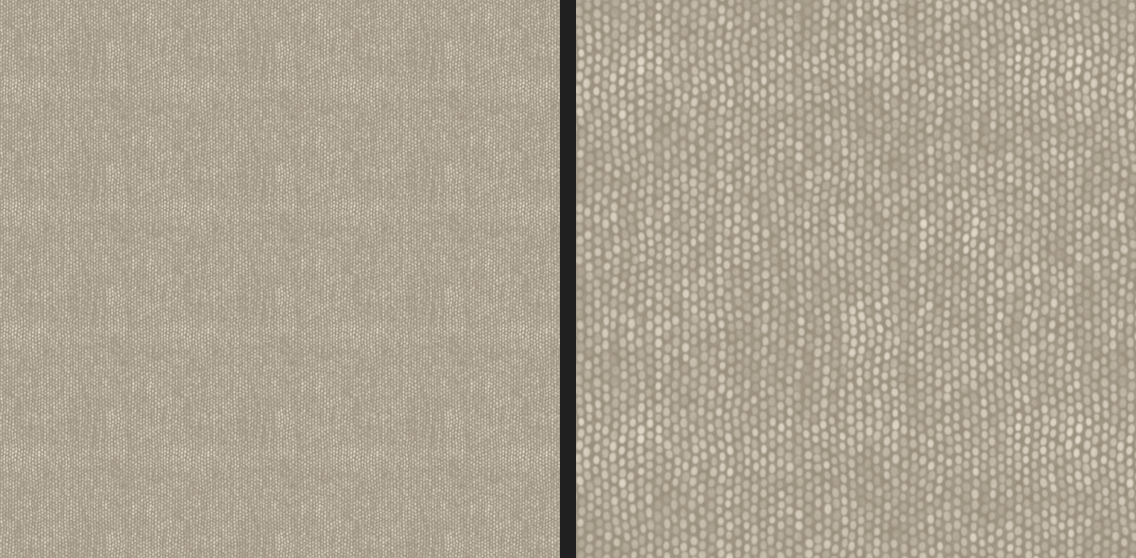
Left: the whole. Right: its middle third, enlarged.
Give the GLSL for this texture, as a WebGL 2 fragment shader.

```glsl
#version 300 es
precision highp float;
// Taupe woven cloth: staggered columns of small soft pale stitches with faint streaks and patches.

#define COLUMNS 192.0               // stitch columns across the canvas
#define TILE vec2(58.0, 34.0)       // stitches in one repeat of the weave
#define TILE_HEIGHT 0.2195          // height of a repeat, in canvas widths
#define SEAM_Y 0.196                // height of the lowest seam
#define STITCH_RADIUS vec2(0.41, 0.45)
#define STREAK 0.36                 // contrast of vertical streaks
#define PATCH 0.48                  // contrast of wide pale patches
#define GRAIN 0.46                  // contrast between single stitches
#define MOTTLE 0.20                 // contrast of the fibres in the ground
#define FILTER_WIDTH 1.20           // smoothing width, in output samples
#define GROUND vec3(0.622, 0.580, 0.510)
#define THREAD vec3(0.850, 0.815, 0.757)

uniform vec2 u_resolution;
out vec4 fragColor;

float hash(vec2 p) {
    vec3 q = fract(vec3(p.xyx) * 0.1031);
    q += dot(q, q.yzx + 33.33);
    return fract((q.x + q.y) * q.z);
}

// Value noise that repeats after a whole number of cells.
float tiledNoise(vec2 p, vec2 period, float seed) {
    vec2 cell = floor(p);
    vec2 f = fract(p);
    f = f * f * (3.0 - 2.0 * f);
    vec2 a = mod(cell, period) + seed;
    vec2 b = mod(cell + 1.0, period) + seed;
    return mix(mix(hash(a), hash(vec2(b.x, a.y)), f.x),
               mix(hash(vec2(a.x, b.y)), hash(b), f.x), f.y);
}

// Paleness of one stitch, from its place in the repeat.
float stitchStrength(vec2 id) {
    vec2 t = id / TILE;
    float grain = hash(id + 7.0) - 0.5;
    float streak = tiledNoise(vec2(id.x, t.y * 4.0), vec2(TILE.x, 4.0), 91.0) - 0.5;
    float blotch = tiledNoise(t * vec2(6.0, 8.0), vec2(6.0, 8.0), 173.0) - 0.5;
    float band = smoothstep(0.70, 0.98, t.y);
    float strength = 0.63 + GRAIN * grain + STREAK * streak;
    strength += PATCH * blotch * (0.5 + 0.6 * band) + 0.08 * band;
    return clamp(strength, 0.10, 1.1);
}

// Thread coverage at a point given in canvas widths.
float weave(vec2 p) {
    vec2 g = vec2(p.x * COLUMNS, (p.y - SEAM_Y) / TILE_HEIGHT * TILE.y);

    // Gentle wander of the columns and rows
    vec2 t = g / TILE;
    g.x += 0.55 * (tiledNoise(t * vec2(10.0, 9.0), vec2(10.0, 9.0), 41.0) - 0.5);
    g.y += 0.70 * (tiledNoise(t * vec2(12.0, 6.0), vec2(12.0, 6.0), 67.0) - 0.5);

    // Fibres finer than a stitch
    vec2 fibreCells = TILE * vec2(2.0, 2.0);
    float fibre = tiledNoise(t * fibreCells, fibreCells, 23.0) - 0.5;

    // Alternate columns are shifted by half a stitch
    float column = floor(g.x);
    float tileColumn = mod(column, TILE.x);
    g.y += 0.5 * mod(column, 2.0) + 0.22 * (hash(vec2(tileColumn, 5.0)) - 0.5);

    // Each stitch is a soft, slightly displaced oval
    vec2 id = mod(floor(g), TILE);
    vec2 jitter = vec2(hash(id + 211.0), hash(id + 307.0)) - 0.5;
    vec2 local = fract(g) - 0.5 - jitter * vec2(0.18, 0.16);
    float size = mix(0.88, 1.10, hash(id + 401.0));
    float oval = length(local / (STITCH_RADIUS * size));
    float stitch = 1.0 - smoothstep(0.50, 1.25, oval);
    return stitchStrength(id) * stitch + MOTTLE * fibre;
}

void main() {
    // Average a small grid of samples so the fine weave stays smooth
    float cover = 0.0;
    for (int j = 0; j < 4; j++) {
        for (int i = 0; i < 4; i++) {
            vec2 offset = (vec2(i, j) + 0.5) / 4.0 - 0.5;
            cover += weave((gl_FragCoord.xy + offset * FILTER_WIDTH) / u_resolution.x);
        }
    }
    cover /= 16.0;
    fragColor = vec4(mix(GROUND, THREAD, cover), 1.0);
}
```
